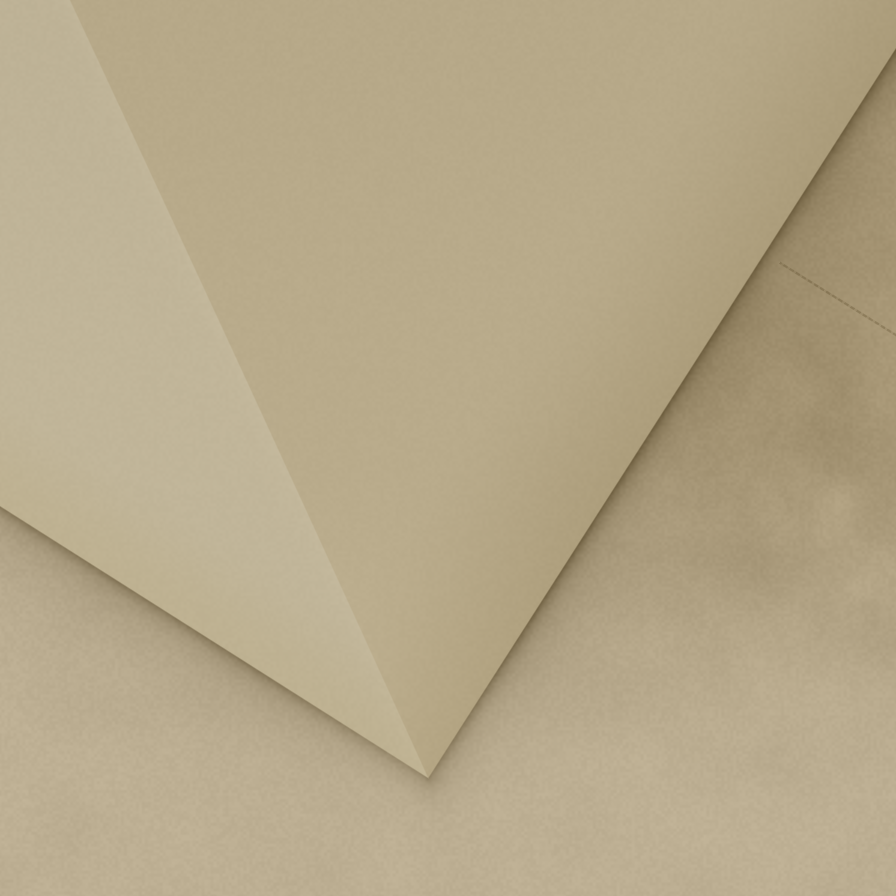
Reproduce this background procedurally as a Shadertoy shader.

```glsl
// A folded paper corner resting on a mottled beige floor, with soft shadows and a stitched seam.
#define TIP vec2(0.478, 0.1315)
#define LEFT_END vec2(0.0, 0.435)
#define RIGHT_END vec2(1.0, 0.946)
#define CREASE_TOP 0.078
#define CREASE_BOW 0.006
#define SEAM_START vec2(0.870, 0.707)
#define SEAM_END vec2(1.0, 0.626)
#define GRAIN 0.018
#define SHADOW_COLOR vec3(0.36, 0.30, 0.18)

float hash(vec2 p) {
    vec3 q = fract(vec3(p.xyx) * 0.1031);
    q += dot(q, q.yzx + 33.33);
    return fract((q.x + q.y) * q.z);
}

float noise(vec2 p) {
    vec2 i = floor(p), f = fract(p);
    f = f * f * (3.0 - 2.0 * f);
    return mix(mix(hash(i), hash(i + vec2(1, 0)), f.x),
               mix(hash(i + vec2(0, 1)), hash(i + vec2(1, 1)), f.x), f.y);
}

float fbm(vec2 p) {
    float sum = 0.0, amp = 0.5;
    for (int i = 0; i < 5; i++) {
        sum += amp * noise(p);
        p = mat2(1.6, 1.2, -1.2, 1.6) * p + 7.3;
        amp *= 0.5;
    }
    return sum;
}

// Signed distance to a line from a to b, positive on its right-hand side
float sideOf(vec2 p, vec2 a, vec2 b) {
    vec2 dir = normalize(b - a);
    return dot(p - a, vec2(dir.y, -dir.x));
}

// Floor with broad light, cloudy stains and a dashed seam
vec3 floorColor(vec2 p, float px) {
    float shade = smoothstep(0.08, 0.6, p.y) * smoothstep(0.35, 0.85, p.x);
    vec3 col = mix(vec3(0.74, 0.685, 0.575), vec3(0.66, 0.595, 0.465), shade);
    vec2 q = (p - vec2(0.9, 0.46)) * vec2(5.0, 4.5);
    float stain = exp(-dot(q, q));
    col += (fbm(p * 14.0) - 0.5) * (0.03 + 0.08 * stain) - 0.015 * stain;

    vec2 seam = SEAM_END - SEAM_START;
    float along = dot(p - SEAM_START, normalize(seam));
    float line = 1.0 - smoothstep(0.0004, 0.0010 + px, abs(sideOf(p, SEAM_START, SEAM_END)));
    float dash = 0.4 + 0.6 * smoothstep(0.25, 0.45, abs(fract(along / 0.008) - 0.5) * 2.0);
    return col - 0.10 * line * dash * step(0.0, along);
}

// Shadow strength on the floor beside the two paper edges
float paperShadow(vec2 p, float right, float left) {
    float reach = length(p - TIP);
    float grow = smoothstep(0.0, 0.25, reach);
    float dR = max(right, 0.0), dL = max(left, 0.0);
    float d = (right > 0.0 && left > 0.0) ? reach : max(dR, dL);
    float rightSide = smoothstep(-0.03, 0.03, right - left);
    float contact = mix(0.34, 0.50, rightSide) * exp(-d / 0.007);
    float soft = mix(0.28, 0.32, rightSide) * exp(-d / mix(0.022, 0.042, grow));
    return (contact + soft) * mix(0.65, 1.0, grow);
}

// Two paper faces meeting at a slightly bowed crease
vec3 paperColor(vec2 p, float right, float left, float px) {
    float t = clamp((p.y - TIP.y) / (1.0 - TIP.y), 0.0, 1.0);
    float crease = 0.91 * (p.x - mix(TIP.x, CREASE_TOP, t) - CREASE_BOW * t * (1.0 - t));

    vec3 lit = mix(vec3(0.745, 0.695, 0.57), vec3(0.755, 0.71, 0.60), smoothstep(0.0, 0.12, -left));
    lit -= 0.012 * smoothstep(0.55, 1.0, p.y);
    lit += 0.012 * exp(-abs(crease) / 0.012);

    vec3 shaded = mix(vec3(0.665, 0.605, 0.47), vec3(0.725, 0.67, 0.545), smoothstep(-0.08, 0.2, -right));
    shaded += 0.03 * (1.0 - smoothstep(0.1, 0.5, p.y));
    shaded -= 0.01 * smoothstep(0.6, 1.0, p.y);
    return mix(lit, shaded, smoothstep(-px, px, crease));
}

void mainImage(out vec4 fragColor, in vec2 fragCoord) {
    vec2 p = fragCoord / iResolution.xy;
    float px = 1.0 / iResolution.y;
    float right = sideOf(p, TIP, RIGHT_END);
    float left = sideOf(p, LEFT_END, TIP);

    vec3 ground = mix(floorColor(p, px), SHADOW_COLOR, paperShadow(p, right, left));
    vec3 paper = paperColor(p, right, left, px);
    float outside = smoothstep(-px, px, max(right, left));
    vec3 col = mix(paper, ground, outside);

    // Fine surface grain
    col += GRAIN * (noise(p * 300.0) - 0.5) * mix(0.7, 1.5, outside);
    fragColor = vec4(col, 1.0);
}
```
